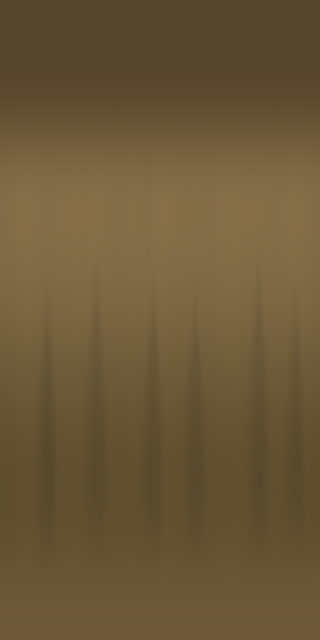
This texture is drawn by a Shadertoy shader. Its source:

```glsl
// Soft brown curtain of light: a dark band on top, a warm tan glow below it,
// then an olive shade that fades up again at the foot. Tapered dark streaks
// hang from the glow in a jittered loop; layered sines add a faint grain.

const vec3 TOP_BROWN  = vec3(0.333, 0.270, 0.168);
const vec3 GLOW_TAN   = vec3(0.520, 0.432, 0.283);
const vec3 OLIVE      = vec3(0.376, 0.314, 0.188);
const vec3 FOOT_BROWN = vec3(0.428, 0.350, 0.220);

const int   STREAK_COUNT   = 6;
const float STREAK_START   = 0.145;
const float STREAK_SPACING = 0.16;
const float STREAK_JITTER  = 0.025;
const float STREAK_WIDTH   = 0.038;
const float STREAK_SHADE   = 0.085;
const float GRAIN_SHADE    = 0.010;

// Vertical colour ramp; depth runs from 0 at the top to 1 at the foot.
vec3 verticalRamp(float depth) {
    vec3 color = mix(TOP_BROWN, GLOW_TAN, smoothstep(0.10, 0.32, depth));
    color = mix(color, OLIVE, smoothstep(0.34, 0.76, depth));
    return mix(color, FOOT_BROWN, smoothstep(0.78, 1.0, depth));
}

// A streak that widens downward, soft on its left and firmer on its right.
float streak(float x, float depth, float tip) {
    float grow = smoothstep(tip, tip + 0.34, depth);
    float halfWidth = mix(0.006, STREAK_WIDTH, grow);
    float leftSide = smoothstep(-1.3 * halfWidth, 0.0, x);
    float rightSide = 1.0 - smoothstep(0.3 * halfWidth, halfWidth + 0.006, x);
    float fade = smoothstep(tip, tip + 0.20, depth)
               * (1.0 - smoothstep(0.74, 0.93, depth));
    return leftSide * rightSide * fade;
}

float streaks(float x, float depth) {
    float total = 0.0;
    for (int i = 0; i < STREAK_COUNT; i++) {
        float n = float(i);
        float center = STREAK_START + STREAK_SPACING * n
                     - STREAK_JITTER * sin(2.9 * n);
        float tip = 0.37 + 0.03 * sin(4.1 * n + 1.0);
        total += streak(x - center, depth, tip);
    }
    return min(total, 1.0);
}

// Faint vertical folds from layered sines.
float grain(float x) {
    return 0.5 * sin(27.0 * x + 0.6) + 0.3 * sin(61.0 * x + 2.0)
         + 0.2 * sin(113.0 * x);
}

void mainImage(out vec4 fragColor, in vec2 fragCoord) {
    vec2 uv = fragCoord / iResolution.xy;
    float depth = 1.0 - uv.y;
    vec3 color = verticalRamp(depth);

    // Streaks and folds shade the ramp
    color *= 1.0 - STREAK_SHADE * streaks(uv.x, depth);
    float foldZone = smoothstep(0.16, 0.34, depth)
                   * (1.0 - smoothstep(0.80, 0.96, depth));
    color *= 1.0 + GRAIN_SHADE * grain(uv.x) * foldZone;

    // A thin seam in the glow, and dimmer side margins
    float seam = (1.0 - smoothstep(0.0, 0.015, abs(uv.x - 0.465)))
               * smoothstep(0.20, 0.27, depth)
               * (1.0 - smoothstep(0.36, 0.44, depth));
    float margin = smoothstep(0.42, 0.50, abs(uv.x - 0.5)) * foldZone;
    color *= 1.0 - 0.018 * seam - 0.025 * margin;

    fragColor = vec4(color, 1.0);
}
```
